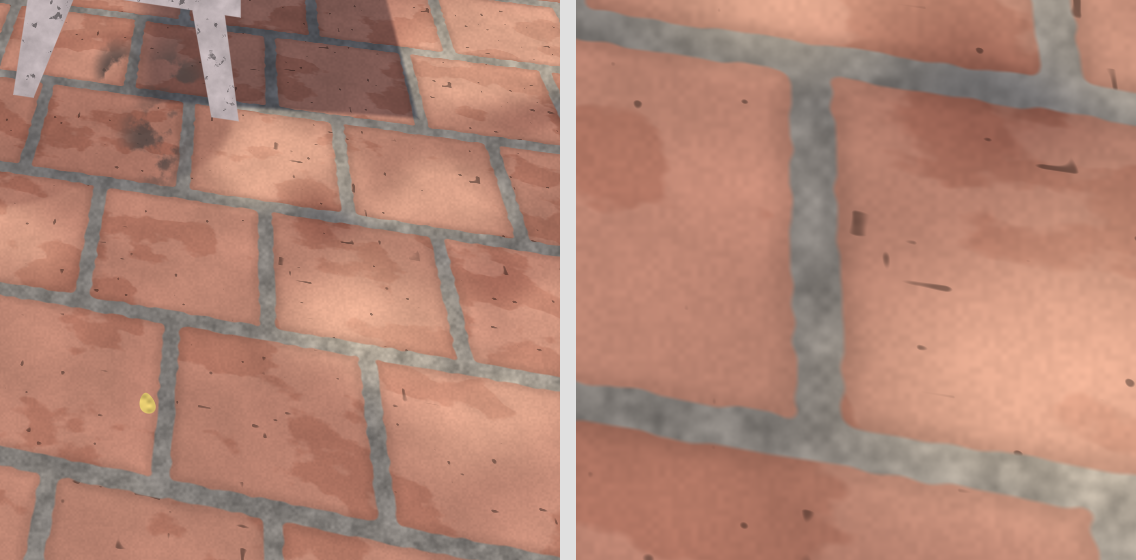
Left, the full canvas; right, a detail of the centre.
Reproduce this texture procedurally as a three.js fragment shader.

```glsl
// Terracotta paving in running bond, seen at a slant, with grey joints and dappled sun.
varying vec2 vUv;

float hash(vec2 p) {
  p = fract(p * vec2(123.34, 345.45));
  p += dot(p, p + 34.35);
  return fract(p.x * p.y);
}

float noise(vec2 p) {
  vec2 i = floor(p), f = fract(p);
  f = f * f * (3.0 - 2.0 * f);
  return mix(mix(hash(i), hash(i + vec2(1, 0)), f.x),
             mix(hash(i + vec2(0, 1)), hash(i + vec2(1, 1)), f.x), f.y);
}

float fbm(vec2 p) {
  float sum = 0.0, amp = 0.5;
  for (int i = 0; i < 5; i++) {
    sum += amp * noise(p);
    p = mat2(1.6, 1.2, -1.2, 1.6) * p + 7.3;
    amp *= 0.5;
  }
  return sum;
}

// Soft ellipse: 1 at the centre, 0 past the radius; soft is the width of the falloff
float blob(vec2 p, vec2 centre, vec2 radius, float soft) {
  return 1.0 - smoothstep(1.0 - soft, 1.0, length((p - centre) / radius));
}

// Tapered upright bar from the top point to the foot
float leg(vec2 p, vec2 top, vec2 foot, float topHalf, float footHalf) {
  float t = (p.y - top.y) / (foot.y - top.y);
  float side = abs(p.x - mix(top.x, foot.x, t)) - mix(topHalf, footHalf, t);
  float end = p.y - foot.y - 0.15 * (p.x - foot.x);
  return 1.0 - smoothstep(-0.0015, 0.0015, max(side, end));
}

void main() {
  vec2 p = vec2(vUv.x, 1.0 - vUv.y); // y runs down from the top edge

  // Perspective onto the floor: one unit per tile
  float depth = p.y + 1.091 - 0.0249 * p.x;
  vec2 paving = vec2(4.87 * (p.x + 0.0772 * p.y - 0.3526),
                     5.36 * (0.8138 + 0.2 * p.x - p.y)) / depth;
  float row = floor(paving.y);
  float shift = 0.5 * mod(row, 2.0) + 0.07 * step(3.0, row) - 0.16 * step(4.0, row);
  vec2 bond = vec2(paving.x - shift, paving.y);
  vec2 id = floor(bond);
  vec2 cell = fract(bond) - 0.5;

  // Rounded tile with a slightly worn edge
  vec2 q = abs(cell) - vec2(0.435, 0.43);
  float edge = length(max(q, 0.0)) + min(max(q.x, q.y), 0.0) - 0.022;
  edge += 0.014 * (noise(paving * 22.0) - 0.5);
  float joint = smoothstep(-0.006, 0.008, edge);

  // Sunlight falling through leaves
  float cloud = fbm(p * 5.0 + 3.0);
  vec2 w = p + 0.06 * (vec2(noise(p * 9.0), noise(p * 9.0 + 20.0)) - 0.5);
  float sun = 0.24 + 0.35 * (cloud - 0.5);
  sun += 0.62 * blob(w, vec2(0.50, 0.28), vec2(0.20, 0.13), 0.8);
  sun += 0.55 * blob(w, vec2(0.77, 0.36), vec2(0.22, 0.10), 0.8);
  sun += 0.62 * blob(w, vec2(0.66, 0.57), vec2(0.25, 0.16), 0.9);
  sun += 0.50 * blob(w, vec2(0.88, 0.73), vec2(0.30, 0.18), 0.9);
  sun += 0.60 * blob(w, vec2(0.87, 0.09), vec2(0.22, 0.16), 0.6);
  sun += 0.35 * blob(w, vec2(0.00, 0.43), vec2(0.16, 0.11), 0.8);
  sun += 0.25 * blob(w, vec2(0.96, 0.54), vec2(0.16, 0.12), 0.9);
  sun -= 0.30 * blob(w, vec2(0.92, 0.21), vec2(0.13, 0.05), 0.9);
  sun -= 0.25 * blob(w, vec2(0.58, 0.41), vec2(0.13, 0.05), 0.9);
  sun -= 0.20 * blob(w, vec2(0.88, 0.49), vec2(0.10, 0.05), 0.9);
  sun *= 1.0 - 0.7 * blob(p, vec2(0.20, 0.20), vec2(0.23, 0.15), 0.12);
  sun *= 1.0 - 0.7 * blob(p, vec2(0.0, 0.30), vec2(0.16, 0.075), 0.2);
  sun += 0.25 * blob(w, vec2(0.17, 0.09), vec2(0.10, 0.06), 0.7);
  sun = clamp(sun, 0.0, 1.0);

  // Sharp cast shadow at the top
  float rim = max(p.x - 0.69 - 0.265 * p.y, p.y - 0.195 - 0.064 * (p.x - 0.5));
  float shadow = 1.0 - smoothstep(-0.005, 0.005, rim);
  shadow *= smoothstep(0.23, 0.30, w.x);
  sun *= 1.0 - shadow;

  // Fired clay: tint per tile, mottling, damp patches, grain and pits
  vec3 clay = mix(vec3(0.66, 0.45, 0.39), vec3(0.94, 0.71, 0.60), sun);
  clay *= 0.96 + 0.08 * hash(id + 11.0);
  clay *= 0.90 + 0.20 * fbm(paving * 4.0 + id * 3.7);
  float damp = smoothstep(0.54, 0.60, fbm(paving * vec2(2.6, 3.6) + id * 5.1));
  clay *= 1.0 - vec3(0.09, 0.15, 0.17) * damp * (1.0 - 0.6 * sun);
  clay *= 0.97 + 0.06 * noise(p * 260.0);
  clay *= 1.0 - 0.35 * smoothstep(0.93, 0.98, noise(paving * 19.0));
  clay *= 1.0 - 0.10 * smoothstep(-0.06, 0.0, edge);

  // Cement joints, blotched and speckled
  vec3 cement = mix(vec3(0.43, 0.42, 0.42), vec3(0.74, 0.69, 0.62), sun);
  cement *= 0.70 + 0.48 * fbm(p * 36.0) + 0.16 * noise(p * 170.0);
  vec3 color = mix(clay, cement, joint);
  color *= 1.0 - shadow * vec3(0.28, 0.25, 0.20);

  // Black mould near the chair
  float mould = blob(w, vec2(0.28, 0.26), vec2(0.075, 0.11), 0.7);
  mould = max(mould, blob(w, vec2(0.215, 0.10), vec2(0.05, 0.06), 0.7));
  mould = max(mould, blob(w, vec2(0.33, 0.12), vec2(0.08, 0.07), 0.7));
  mould *= smoothstep(0.38, 0.55, fbm(p * 24.0));
  color = mix(color, vec3(0.31, 0.27, 0.26), 0.8 * mould);

  // Fallen leaf
  vec2 l = p - vec2(0.263, 0.72);
  float leaf = blob(l, vec2(0.15 * l.y, 0.0), vec2(0.015 + 0.2 * l.y, 0.020), 0.15);
  color = mix(color, vec3(0.86, 0.76, 0.42) * (0.85 + 0.3 * noise(p * 120.0)), leaf);

  // White painted chair legs and seat edge
  float chair = leg(p, vec2(0.090, 0.0), vec2(0.042, 0.172), 0.041, 0.019);
  chair = max(chair, leg(p, vec2(0.369, 0.0), vec2(0.402, 0.213), 0.029, 0.024));
  chair = max(chair, leg(p, vec2(0.26, -0.1), vec2(0.26, 0.006), 0.17, 0.17));
  vec3 paint = vec3(0.76, 0.71, 0.72) * (0.82 + 0.3 * fbm(p * 40.0));
  paint *= 1.0 - 0.4 * smoothstep(0.66, 0.76, fbm(p * 65.0));
  color = mix(color, paint, chair);

  gl_FragColor = vec4(color, 1.0);
}
```
